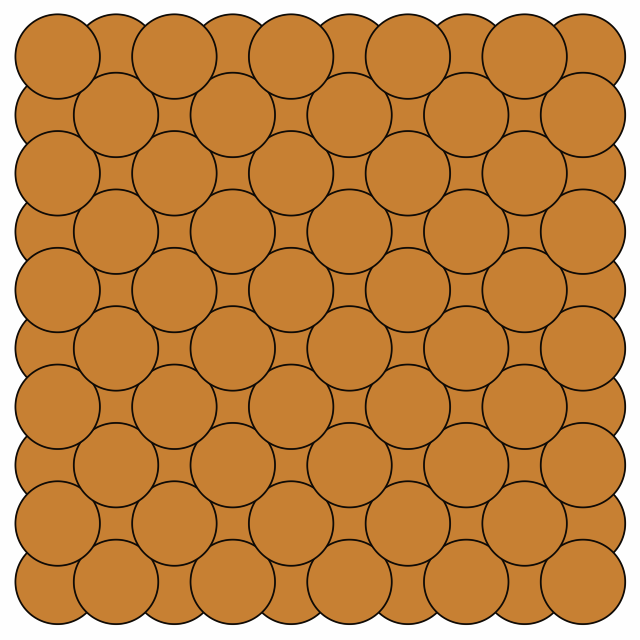
Give the GLSL for this pattern, as a three.js fragment shader.

```glsl
// Ten by ten overlapping outlined discs on white, stacked like a checkerboard:
// one half of the grid lies below, the other half on top. Each point paints only
// the discs of its 3 x 3 neighbouring cells, lower layer first, upper rows last.

varying vec2 vUv;

#define COUNT 10.0
#define PITCH 0.0912
#define CENTER vec2(0.5005, 0.5012)
#define RADIUS 0.0674
#define LINE 0.0028
#define SOFT 0.0010
#define PAPER vec3(0.995)
#define FILL vec3(0.78, 0.50, 0.20)
#define INK vec3(0.06, 0.04, 0.02)

// Coverage of the region where the signed distance is negative
float coverage(float dist) {
  return 1.0 - smoothstep(-SOFT, SOFT, dist);
}

// Lays one outlined disc over the colour beneath it
vec3 paintDisc(vec3 below, vec2 offset) {
  float dist = length(offset) - RADIUS;
  vec3 disc = mix(INK, FILL, coverage(dist + LINE));
  return mix(below, disc, coverage(dist));
}

bool insideGrid(vec2 cell) {
  return all(greaterThan(cell, vec2(-0.5))) && all(lessThan(cell, vec2(COUNT - 0.5)));
}

void main() {
  // Grid coordinates with disc centres at whole numbers
  vec2 grid = (vUv - CENTER) / PITCH + 0.5 * (COUNT - 1.0);
  vec2 nearest = floor(grid + 0.5);
  vec3 color = PAPER;

  // Even cells form the lower layer, odd cells the upper one
  for (int layer = 0; layer < 2; layer++) {
    for (int row = -1; row <= 1; row++) {
      for (int column = -1; column <= 1; column++) {
        vec2 cell = nearest + vec2(float(column), float(row));
        float parity = mod(cell.x + cell.y, 2.0);
        if (insideGrid(cell) && abs(parity - float(layer)) < 0.5) {
          color = paintDisc(color, (grid - cell) * PITCH);
        }
      }
    }
  }

  gl_FragColor = vec4(color, 1.0);
}
```
